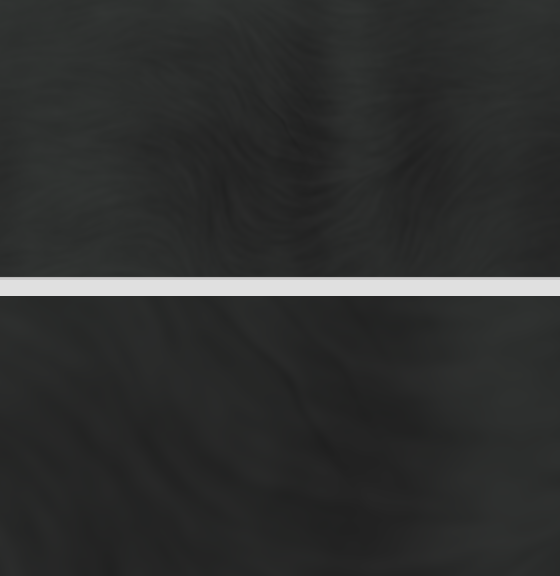
Top: the whole. Bottom: its middle third, enlarged.
This texture is drawn by a Shadertoy shader. Its source:

```glsl
// Dark, worn slate-like hide with a pale strip along the bottom edge.
// Broad soft patches set the tone; fine wrinkles come from noise smeared
// along a bending direction field, with a few long diagonal creases.
#define DARK vec3(0.136, 0.136, 0.136)
#define LIGHT vec3(0.197, 0.209, 0.202)
#define STRIP vec3(0.80, 0.795, 0.795)
#define STRIP_HEIGHT 0.0105
#define WRINKLE_FREQ 52.0
#define WRINKLE_STEP 0.007
#define WRINKLE_DEPTH 0.055
#define CREASE_DEPTH 0.012
#define MOTTLE 0.42

float hash(vec2 p) {
    vec3 q = fract(vec3(p.xyx) * 0.1031);
    q += dot(q, q.yzx + 33.33);
    return fract((q.x + q.y) * q.z);
}

float noise(vec2 p) {
    vec2 i = floor(p), f = fract(p);
    f = f * f * (3.0 - 2.0 * f);
    return mix(mix(hash(i), hash(i + vec2(1, 0)), f.x),
               mix(hash(i + vec2(0, 1)), hash(i + vec2(1, 1)), f.x), f.y);
}

float fbm(vec2 p) {
    float sum = 0.0, amp = 0.5;
    for (int i = 0; i < 4; i++) {
        sum += amp * noise(p);
        p = mat2(1.6, 1.2, -1.2, 1.6) * p + 7.3;
        amp *= 0.5;
    }
    return sum;
}

// Soft elliptical patch, 1 at its centre
float blob(vec2 uv, vec2 centre, vec2 size) {
    vec2 d = (uv - centre) / size;
    return exp(-dot(d, d));
}

// Direction of the wrinkles: level at the sides, steep in the middle
vec2 flow(vec2 uv) {
    float a = 0.12;
    a = mix(a, -0.85, blob(uv, vec2(0.47, 0.75), vec2(0.17, 0.38)));
    a = mix(a, -1.55, blob(uv, vec2(0.37, 0.25), vec2(0.10, 0.35)));
    a = mix(a, 1.10, blob(uv, vec2(0.75, 0.25), vec2(0.13, 0.35)));
    a += 0.9 * (noise(uv * vec2(14.0, 7.0)) - 0.5);
    return vec2(cos(a), sin(a));
}

// Noise averaged along the flow, both ways from the point
float wrinkles(vec2 p, float aspect) {
    float sum = 0.0;
    for (int side = -1; side <= 1; side += 2) {
        vec2 q = p;
        for (int i = 0; i < 8; i++) {
            q += float(side) * WRINKLE_STEP * flow(q / vec2(aspect, 1.0));
            sum += noise(q * WRINKLE_FREQ) - 0.5;
        }
    }
    return sum / 16.0;
}

// Broad light and dark areas
float patches(vec2 uv, vec2 p) {
    float t = 0.80;
    t -= 0.74 * blob(uv, vec2(0.41, 0.35), vec2(0.16, 0.43));
    t -= 0.50 * blob(uv, vec2(0.555, 0.45), vec2(0.05, 0.60));
    t -= 0.58 * blob(uv, vec2(0.755, 0.35), vec2(0.085, 0.52));
    t -= 0.50 * blob(uv, vec2(1.0, 0.20), vec2(0.10, 0.50));
    t -= 0.45 * blob(uv, vec2(0.0, 0.35), vec2(0.055, 0.35));
    t -= 0.12 * smoothstep(0.45, 0.65, uv.x);
    t += MOTTLE * (fbm(p * vec2(4.0, 6.0)) - 0.47);
    t += 0.16 * (noise(uv * vec2(22.0, 2.0) + 11.0) - 0.5);
    return clamp(t, 0.0, 1.0);
}

// Long shallow diagonal folds, each a dark line with a faint lit side
float creases(vec2 p) {
    vec2 along = normalize(vec2(0.64, -0.77));
    vec2 across = vec2(-along.y, along.x);
    float sum = 0.0;
    for (int i = 0; i < 4; i++) {
        float k = float(i);
        vec2 d = p - vec2(1.0 + 0.035 * k, 0.57 + 0.055 * k);
        float s = dot(d, along);
        float h = dot(d, across) + 0.7 * s * s + 0.012 * (noise(vec2(s * 18.0, k)) - 0.5);
        float fade = exp(-s * s / 0.016) / (1.0 + 0.6 * k);
        sum += fade * (0.5 * exp(-pow((h - 0.012) / 0.008, 2.0)) - exp(-pow(h / 0.006, 2.0)));
    }
    return sum;
}

void mainImage(out vec4 fragColor, in vec2 fragCoord) {
    vec2 uv = fragCoord / iResolution.xy;
    float aspect = iResolution.x / iResolution.y;
    vec2 p = uv * vec2(aspect, 1.0);

    // Hide: tone plus relief, strongest in the middle
    vec3 color = mix(DARK, LIGHT, patches(uv, p));
    float relief = 0.45 + 0.55 * blob(uv, vec2(0.52, 0.45), vec2(0.32, 0.55));
    color += WRINKLE_DEPTH * relief * wrinkles(p, aspect);
    color += CREASE_DEPTH * creases(p);

    // Pale strip at the bottom
    float edge = 0.75 / iResolution.y;
    color = mix(STRIP, color, smoothstep(STRIP_HEIGHT - edge, STRIP_HEIGHT + edge, uv.y));
    fragColor = vec4(color, 1.0);
}
```
